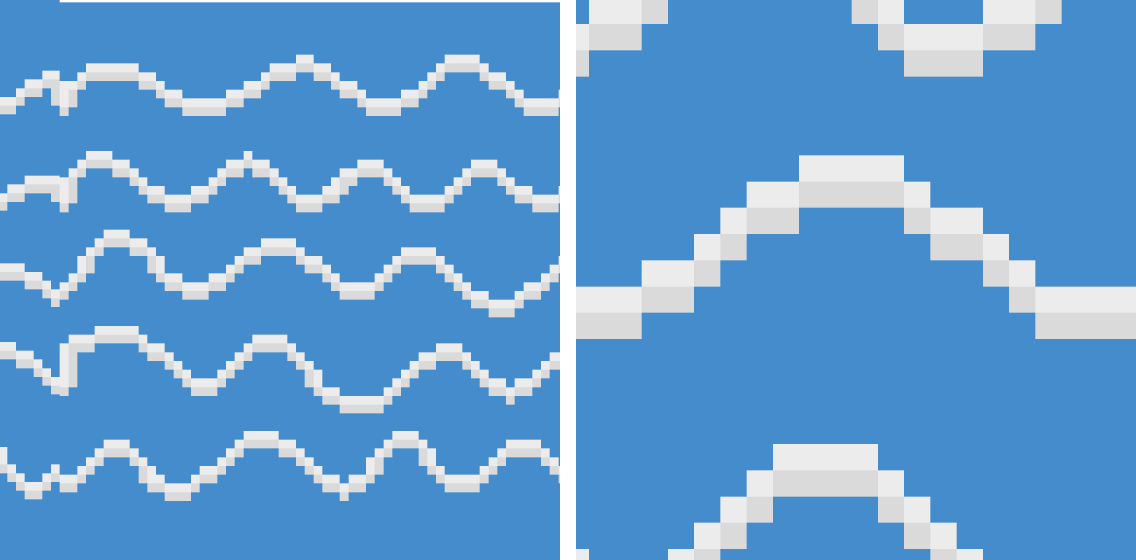
Left: the whole. Right: its middle third, enlarged.
Reproduce this pattern procedurally as a WebGL 1 fragment shader.

```glsl
precision highp float;
// Five stepped foam lines rolling across a flat blue sea, with a seam near the left edge.

uniform vec2 u_resolution;

const float PI = 3.14159265;
const float CELLS = 64.0;           // blocks across the canvas
const float SEAM_COLUMN = 7.0;      // column where the rolling part begins
const float COLUMN_SHIFT = 0.1667;  // grid offsets, in blocks
const float ROW_SHIFT = 0.25;
const float LEAD_ROW_SHIFT = 0.0833;
const float FIRST_CREST = 12.5;     // column where the variation curves begin
const float SPAN = 50.0;            // columns covered by the variation curves
const int SAMPLES = 3;              // antialiasing samples per axis

const vec3 SEA = vec3(0.27, 0.55, 0.80);
const vec3 FOAM = vec3(0.925);
const vec3 FOAM_SHADE = vec3(0.855);
const vec3 TOP_EDGE = vec3(1.0);

// Heights are counted in blocks from the top.
struct Wave {
  float start;        // column of the first crest
  float halfPeriod;   // columns from crest to trough
  vec3 drift;         // sine harmonics that make the spacing uneven
  vec3 crest;         // level, tilt and arch of the crests
  vec3 trough;        // level, tilt and arch of the troughs
  vec3 lead;          // quadratic curve left of the seam
  float seamLevel;    // depth of the notch at the seam
};

Wave waveAt(int i) {
  if (i == 0) return Wave(12.5, 9.85, vec3(1.7, 0.0, -0.3),
    vec3(6.8, -1.0, 0.0), vec3(11.1, 0.0, 0.0), vec3(11.15, -0.6, 0.0), 11.0);
  if (i == 1) return Wave(11.5, 7.18, vec3(2.1, 0.5, 0.0),
    vec3(17.2, 0.8, 0.0), vec3(22.1, 0.0, 0.0), vec3(21.9, -0.85, 0.095), 22.0);
  if (i == 2) return Wave(13.5, 8.7, vec3(0.1, 0.3, -0.6),
    vec3(25.9, 2.6, 0.0), vec3(32.3, 2.4, -1.6), vec3(29.9, 0.0, 0.08), 32.0);
  if (i == 3) return Wave(13.5, 8.67, vec3(1.2, -1.3, 0.8),
    vec3(37.0, 2.6, 0.0), vec3(40.2, 2.5, 3.9), vec3(38.8, 0.2, 0.09), 43.0);
  return Wave(12.5, 7.83, vec3(2.0, -0.4, -1.0),
    vec3(50.0, 0.0, -1.1), vec3(55.3, -1.2, 0.0), vec3(51.8, 1.9, -0.29), 54.0);
}

// Block row of the foam in one column.
float foamLevel(Wave w, float column) {
  float level;
  if (column < SEAM_COLUMN) {
    level = dot(w.lead, vec3(1.0, column, column * column));
  } else if (column < SEAM_COLUMN + 0.5) {
    level = w.seamLevel;
  } else {
    float u = (column - FIRST_CREST) / SPAN;
    float drift = dot(w.drift, sin(PI * u * vec3(1.0, 2.0, 3.0)));
    float phase = (column - w.start - drift) / w.halfPeriod;
    vec3 variation = vec3(1.0, u, sin(PI * u));
    level = mix(dot(w.crest, variation), dot(w.trough, variation),
                0.5 - 0.5 * cos(PI * phase));
  }
  return floor(level + 0.5);
}

// Lit foam above a shaded underside, stretched to join the neighbouring columns.
vec3 paintWave(vec3 base, Wave w, vec2 cell) {
  float level = foamLevel(w, cell.x);
  float left = foamLevel(w, cell.x - 1.0);
  float right = foamLevel(w, cell.x + 1.0);
  float top = min(level, min(left, right) + 1.0);
  float bottom = max(level + 1.0, max(left, right));
  if (cell.y < top - 0.5 || cell.y > bottom + 0.5) return base;
  return cell.y < level + 0.5 ? FOAM : FOAM_SHADE;
}

vec3 scene(vec2 uv) {
  vec2 p = vec2(uv.x, 1.0 - uv.y) * CELLS;
  float column = floor(p.x + COLUMN_SHIFT);
  bool inLead = column < SEAM_COLUMN;
  if (!inLead && p.y < ROW_SHIFT) return TOP_EDGE;

  float rowShift = inLead ? LEAD_ROW_SHIFT : ROW_SHIFT;
  vec2 cell = vec2(column, floor(p.y - rowShift));
  vec3 color = SEA;
  for (int i = 0; i < 5; i++) {
    color = paintWave(color, waveAt(i), cell);
  }
  return color;
}

void main() {
  // Average a small grid of samples to soften block edges.
  vec3 sum = vec3(0.0);
  for (int j = 0; j < SAMPLES; j++) {
    for (int i = 0; i < SAMPLES; i++) {
      vec2 offset = (vec2(float(i), float(j)) + 0.5) / float(SAMPLES) - 0.5;
      sum += scene((gl_FragCoord.xy + offset) / u_resolution);
    }
  }
  gl_FragColor = vec4(sum / float(SAMPLES * SAMPLES), 1.0);
}
```
